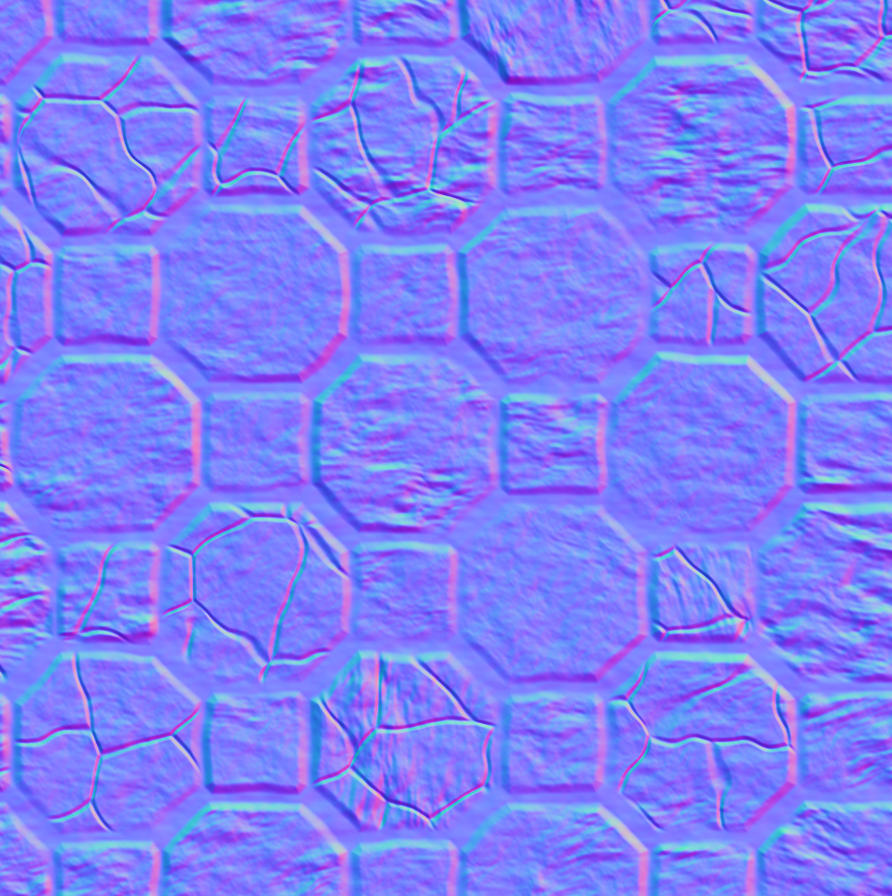
This texture map is drawn by a WebGL 2 fragment shader. Its source:

```glsl
#version 300 es
precision highp float;
// Tangent-space normal map of worn stone paving: chamfered octagons and small
// squares alternate on a 6 x 6 checkerboard (3 x 3 repeats). A height field of
// raised tiles, layered grain and cracks is differentiated into normals.
uniform vec2 u_resolution;
out vec4 outColor;

const float CELLS = 6.0;
const vec2 LATTICE_SHIFT = vec2(0.722, 0.03);
const vec2 OCTAGON_HALF = vec2(0.62, 0.592);
const vec2 SQUARE_HALF = vec2(0.345, 0.33);
const float TILE_RISE = 0.034;
const float STEP = 0.011;

float hash(vec2 p) {
  vec3 q = fract(vec3(p.xyx) * 0.1031);
  q += dot(q, q.yzx + 33.33);
  return fract((q.x + q.y) * q.z);
}

vec2 hash2(vec2 p) {
  return vec2(hash(p), hash(p + 57.3));
}

float noise(vec2 p) {
  vec2 i = floor(p), f = fract(p);
  f = f * f * f * (f * (f * 6.0 - 15.0) + 10.0);
  float low = mix(hash(i), hash(i + vec2(1, 0)), f.x);
  float high = mix(hash(i + vec2(0, 1)), hash(i + vec2(1, 1)), f.x);
  return mix(low, high, f.y) - 0.5;
}

float fbm(vec2 p) {
  return noise(p) + 0.5 * noise(p * 2.03 + 17.0) + 0.22 * noise(p * 4.1 + 41.0);
}

vec2 rotate(vec2 p, float angle) {
  float c = cos(angle), s = sin(angle);
  return vec2(c * p.x - s * p.y, s * p.x + c * p.y);
}

// Box with cut corners; negative inside
float chamferBox(vec2 p, vec2 halfSize, float cut) {
  p = abs(p);
  vec2 side = p - halfSize;
  float corner = (p.x + p.y - halfSize.x - halfSize.y + cut) * 0.7071;
  return max(max(side.x, side.y), corner);
}

// Nearest tile: distance in x, lattice index in yz
vec3 nearestTile(vec2 p) {
  vec2 base = floor(p + 0.5);
  vec3 best = vec3(9.0, base);
  for (int y = -1; y <= 1; y++) {
    for (int x = -1; x <= 1; x++) {
      vec2 id = base + vec2(x, y);
      bool octagon = mod(id.x + id.y, 2.0) > 0.5;
      float d = octagon ? chamferBox(p - id, OCTAGON_HALF, 0.31)
                        : chamferBox(p - id, SQUARE_HALF, 0.05);
      if (d < best.x) best = vec3(d, id);
    }
  }
  return best;
}

// Gap between the two nearest scattered points: zero along a crack
float crackDistance(vec2 p) {
  vec2 base = floor(p);
  float first = 9.0, second = 9.0;
  for (int y = -1; y <= 1; y++) {
    for (int x = -1; x <= 1; x++) {
      vec2 cell = base + vec2(x, y);
      float d = length(cell + hash2(cell) - p);
      second = min(second, max(first, d));
      first = min(first, d);
    }
  }
  return second - first;
}

float surfaceHeight(vec2 p) {
  vec2 warp = vec2(noise(p * 4.0), noise(p * 4.0 + 31.0));
  vec3 tile = nearestTile(p + 0.035 * warp);
  vec2 id = tile.yz + 20.0;
  vec2 local = p - tile.yz;
  float inside = smoothstep(0.015, -0.06, tile.x);

  // Raised body, each with its own wear and lean
  float rise = TILE_RISE * mix(0.7, 1.1, hash(id + 3.0));
  float body = rise + dot(hash2(id + 9.0) - 0.5, local) * 0.08;

  // Layered grain, mostly level, upright on a few tiles
  float turn = (hash(id + 5.0) - 0.5) * 0.7 + step(0.88, hash(id + 6.0)) * 1.57;
  vec2 grainAt = rotate(local, turn) + 0.06 * warp + id * 7.0;
  float rough = mix(0.25, 1.25, pow(hash(id + 11.0), 1.5));
  float patches = 0.45 + 1.1 * smoothstep(-0.25, 0.3, noise(p * 2.3 + 71.0));
  float grain = 0.040 * rough * patches * fbm(grainAt * vec2(3.6, 9.0));
  grain += 0.010 * fbm(grainAt * 11.0 + 13.0);

  // Branching cracks on some tiles
  float cracked = step(0.6, hash(id + 15.0));
  float gap = crackDistance(local * 1.7 + 0.22 * warp + id * 3.7);
  float crack = 0.026 * cracked * (1.0 - smoothstep(0.0, 0.085, gap));

  float joint = 0.016 * fbm(p * vec2(4.0, 6.0) + 90.0);
  return joint + inside * (body + grain - crack);
}

void main() {
  vec2 p = gl_FragCoord.xy / u_resolution * CELLS - LATTICE_SHIFT;
  vec2 dx = vec2(STEP, 0.0), dy = vec2(0.0, STEP);
  vec2 slope = vec2(surfaceHeight(p + dx) - surfaceHeight(p - dx),
                    surfaceHeight(p + dy) - surfaceHeight(p - dy)) / (2.0 * STEP);
  vec3 normal = normalize(vec3(-slope, 1.0));
  outColor = vec4(normal * 0.5 + 0.5, 1.0);
}
```
